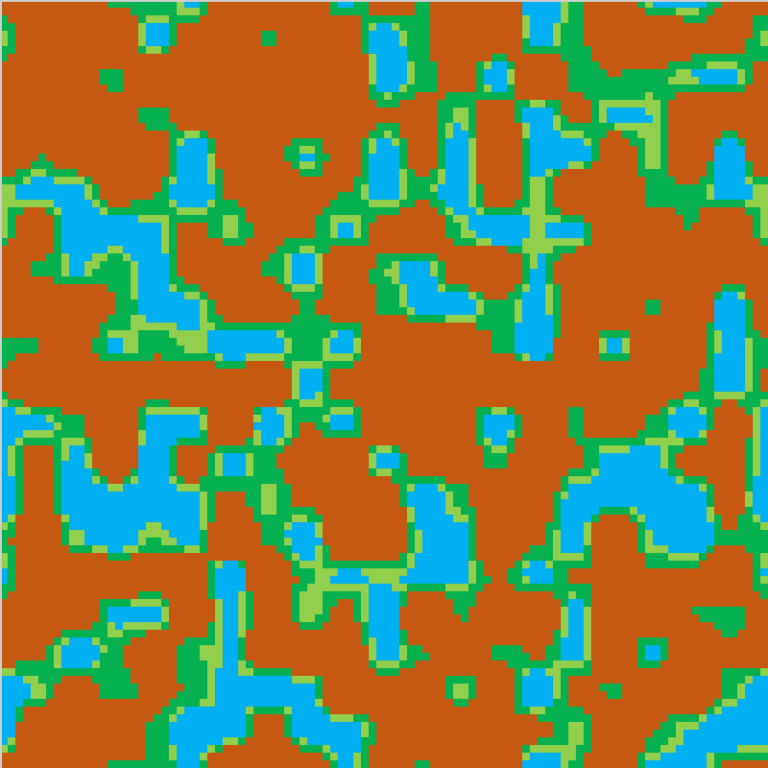
Reproduce this texture procedurally as a three.js fragment shader.

```glsl
varying vec2 vUv;

const float CELLS = 100.0;          // square blocks across the canvas
const float LATTICE = 20.0;         // random heights across the canvas
const float EDGE_SOFTNESS = 0.1;    // blend width at block edges, in blocks
const float BORDER_WIDTH = 0.0024;
const float BORDER_BLUR = 0.0008;

const float SHORE_LEVEL = 0.575;
const float SHALLOW_LEVEL = 0.70;
const float WATER_LEVEL = 0.76;

const vec3 EARTH = vec3(0.775, 0.35, 0.07);
const vec3 SHORE = vec3(0.02, 0.69, 0.31);
const vec3 SHALLOW = vec3(0.57, 0.81, 0.30);
const vec3 WATER = vec3(0.0, 0.69, 0.95);
const vec3 BORDER = vec3(0.81, 0.81, 0.80);

float hash(vec2 p) {
  vec3 q = fract(p.xyx * 0.1031 + 0.37);
  q += dot(q, q.yzx + 33.33);
  return fract((q.x + q.y) * q.z);
}

// Random height at a lattice corner, repeating across the canvas
float cornerHeight(vec2 corner) {
  return hash(mod(corner, LATTICE) + 7.0);
}

// Smoothly interpolated lattice heights
float terrainHeight(vec2 p) {
  vec2 corner = floor(p);
  vec2 w = smoothstep(0.0, 1.0, fract(p));
  float low = mix(cornerHeight(corner), cornerHeight(corner + vec2(1.0, 0.0)), w.x);
  float high = mix(cornerHeight(corner + vec2(0.0, 1.0)), cornerHeight(corner + 1.0), w.x);
  return mix(low, high, w.y);
}

// Flat colour of one block, chosen by the height at its centre
vec3 blockColor(vec2 block) {
  float h = terrainHeight((block + 0.5) * LATTICE / CELLS);
  vec3 color = mix(EARTH, SHORE, step(SHORE_LEVEL, h));
  color = mix(color, SHALLOW, step(SHALLOW_LEVEL, h));
  return mix(color, WATER, step(WATER_LEVEL, h));
}

void main() {
  // Blend the four nearest blocks only in a narrow band at their edges
  vec2 p = vUv * CELLS - 0.5;
  vec2 block = floor(p);
  vec2 w = smoothstep(0.5 - EDGE_SOFTNESS, 0.5 + EDGE_SOFTNESS, fract(p));
  vec3 low = mix(blockColor(block), blockColor(block + vec2(1.0, 0.0)), w.x);
  vec3 high = mix(blockColor(block + vec2(0.0, 1.0)), blockColor(block + 1.0), w.x);
  vec3 color = mix(low, high, w.y);

  // Thin pale line along the left and top sides
  float side = min(vUv.x, 1.0 - vUv.y);
  float inside = smoothstep(BORDER_WIDTH - BORDER_BLUR, BORDER_WIDTH + BORDER_BLUR, side);
  gl_FragColor = vec4(mix(BORDER, color, inside), 1.0);
}
```
